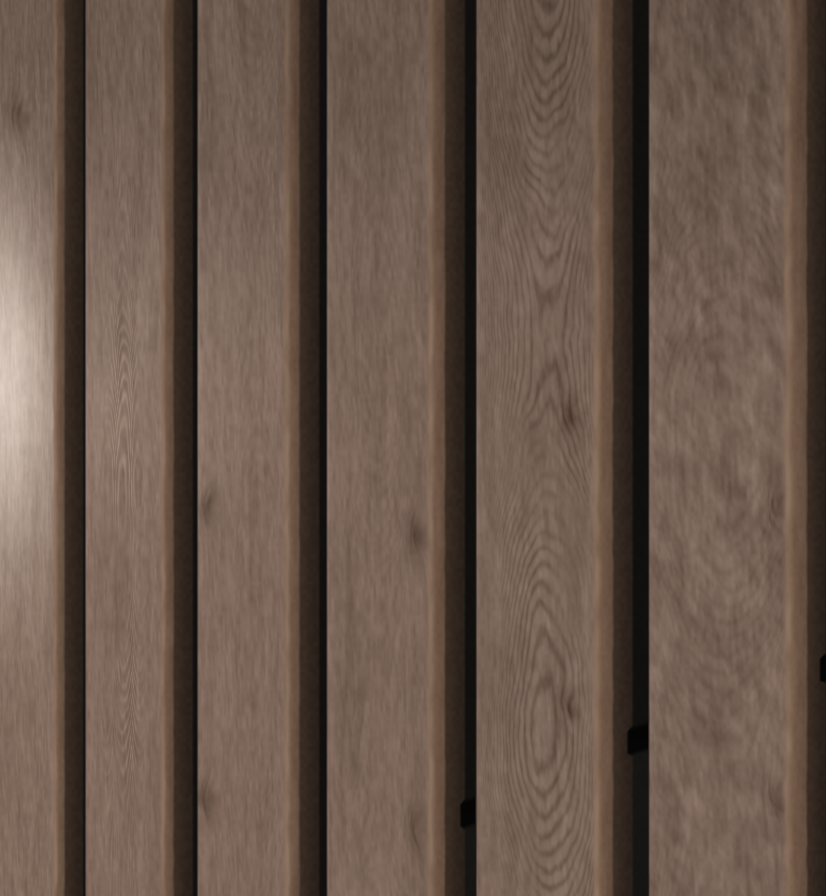
This texture is drawn by a Shadertoy shader. Its source:

```glsl
const float HEIGHT = 1.085;          // canvas height in canvas widths
const float VANISH_X = -0.7731;      // point the slats recede towards
const float FIRST_SPAN = 0.7575;     // distance from there to the first slat
const float GROWTH = 1.155;          // width ratio of neighbouring slats
const float FACE_END = 0.692;        // parts of one slat period
const float BEVEL_END = 0.80;
const float SOFT = 0.0022;           // edge softness
const float RING_PERIOD = 0.92;
const float KNOT_GAP = 0.353;

const vec3 FACE = vec3(0.475, 0.393, 0.343);
const vec3 BEVEL = vec3(0.435, 0.340, 0.275);
const vec3 RIM = vec3(0.570, 0.470, 0.395);
const vec3 SIDE = vec3(0.195, 0.152, 0.122);
const vec3 GAP = vec3(0.065, 0.060, 0.056);
const vec3 SHEEN = vec3(0.27, 0.285, 0.285);

// Variation from slat to slat
const float RING_X[6] = float[6](0.40, 0.35, 0.45, 0.35, 0.43, 0.40);
const float RING_Y[6] = float[6](0.20, 0.477, 0.30, 0.70, 0.223, 0.55);
const float RING_WIDTH[6] = float[6](0.20, 0.11, 0.22, 0.20, 0.23, 0.30);
const float RING_TONE[6] = float[6](0.012, 0.085, -0.015, -0.015, -0.085, -0.025);
const float KNOT_X[6] = float[6](0.31, 0.35, 0.08, 0.61, 0.54, 0.65);
const float KNOT_Y[6] = float[6](0.945, -1.0, 0.117, 0.082, 0.23, 0.12);

float hash(vec2 p) {
    vec3 q = fract(vec3(p.xyx) * 0.1031);
    q += dot(q, q.yzx + 33.33);
    return fract((q.x + q.y) * q.z);
}

float noise(vec2 p) {
    vec2 i = floor(p), f = fract(p);
    f = f * f * (3.0 - 2.0 * f);
    return mix(mix(hash(i), hash(i + vec2(1, 0)), f.x),
               mix(hash(i + vec2(0, 1)), hash(i + vec2(1, 1)), f.x), f.y);
}

float fbm(vec2 p) {
    float sum = 0.0, amp = 0.5;
    for (int k = 0; k < 4; k++) {
        sum += amp * noise(p);
        p = p * 2.03 + 17.1;
        amp *= 0.5;
    }
    return sum;
}

float bell(float x) { return exp(-x * x); }

float slatStart(float n) { return VANISH_X + FIRST_SPAN * pow(GROWTH, n); }

// Brightness offset of the wood on one slat face
float woodTone(float u, float y, float width, int slat) {
    float seed = float(slat) * 13.7;
    vec2 q = vec2(u * 0.17, y);

    // Knots bend the grain and darken it
    float knot = 0.0;
    for (int k = 0; k < 2; k++) {
        vec2 d = vec2((u - KNOT_X[slat]) * width, y - KNOT_Y[slat] - float(k) * KNOT_GAP);
        d.x += 0.25 * d.y * (noise(q * 30.0 + seed) - 0.3);
        knot += exp(-dot(d / vec2(0.011, 0.024), d / vec2(0.011, 0.024)));
    }
    q.x += 0.010 * knot + 0.012 * fbm(q * vec2(9.0, 5.0) + seed);

    // Long fibres, pores and broad mottling
    float tone = 0.075 * (fbm(q * vec2(150.0, 9.0) + seed) - 0.47);
    tone += 0.050 * (noise(vec2(q.x + 0.05 * y, y) * vec2(330.0, 65.0) + seed) - 0.5);
    tone += 0.060 * (fbm(q * vec2(24.0, 6.0) + seed + 5.0) - 0.47);
    float mottle = slat == 5 ? 0.13 : 0.03;
    tone += mottle * (fbm(vec2(q.x + 0.25 * y, y) * vec2(95.0, 32.0) + seed) - 0.47);

    // Arched growth rings
    float across = (u - RING_X[slat]) / RING_WIDTH[slat];
    across += 0.5 * (fbm(vec2(u * 2.0, y * 7.0) + seed) - 0.47);
    float rings = 0.7 * across * across - cos(6.2832 * (y - RING_Y[slat]) / RING_PERIOD);
    rings += 0.22 * fbm(vec2(u * 9.0, y * 12.0) + seed) + 0.12 * knot;
    float line = pow(0.5 + 0.5 * sin(rings * 44.0), 2.0);
    float patches = smoothstep(0.25, 0.60, fbm(vec2(u * 4.0, y * 6.0) + seed));
    tone += RING_TONE[slat] * (line - 0.3) * exp(-0.7 * across * across) * patches;

    return tone - 0.10 * knot * (0.5 + noise(q * vec2(200.0, 50.0)));
}

void mainImage(out vec4 fragColor, in vec2 fragCoord) {
    vec2 p = fragCoord / iResolution.xy * vec2(1.0, HEIGHT);

    // Slat index and position within its period
    float n = floor(log((p.x - VANISH_X) / FIRST_SPAN) / log(GROWTH));
    n = clamp(n, 0.0, 5.0);
    int slat = int(n);
    float left = slatStart(n);
    float width = slatStart(n + 1.0) - left;
    float u = (p.x - left) / width;
    float e = max(SOFT, 1.0 / iResolution.x) / width;
    float speck = noise(p * vec2(260.0, 190.0)) - 0.5;
    float wobble = 0.012 * (noise(vec2(n * 9.0, p.y * 45.0)) - 0.5);

    // Lit face with a soft reflection at the left
    float topShade = 1.0 - 0.13 * smoothstep(0.55, HEIGHT, p.y);
    vec3 face = FACE * topShade * (1.045 - 0.014 * n);
    face += woodTone(u, p.y, width, slat) * vec3(1.0, 0.95, 0.92) + 0.018 * speck;
    float glow = bell((p.y - 0.62) / 0.21);
    float strong = 1.05 * bell((p.x - 0.005) / 0.055) * (1.0 - step(0.5, n));
    face += SHEEN * glow * (strong + 0.24 * bell(p.x / 0.28));
    face += 0.07 * bell(u / 0.025) * bell((p.y - 0.65) / 0.3);

    // Bevel with a worn bright rim
    float along = (u - FACE_END) / (BEVEL_END - FACE_END);
    vec3 bevel = BEVEL * topShade * (1.08 - 0.22 * along);
    bevel += 0.06 * (fbm(p * vec2(160.0, 25.0)) - 0.47) + 0.02 * speck;
    float wear = 0.4 + 0.7 * noise(vec2(n * 5.0, p.y * 38.0));

    // Shaded side and the gap behind it, with a notch on the wider gaps
    float gapStart = 0.99 - 0.019 * n;
    vec3 side = SIDE * (1.12 - 0.30 * smoothstep(BEVEL_END, gapStart, u)) + 0.022 * speck;
    float notchY = 0.10 + 0.09 * (n - 3.0);
    float below = step(2.5, n) * smoothstep(0.004, -0.004, p.y - notchY);
    vec3 gap = GAP * (1.0 + 0.35 * below) + 0.008 * speck;
    float notch = step(2.5, n) * smoothstep(0.020, 0.012, abs(p.y - notchY - 0.3 * (u - 0.95) * width));
    gap *= 1.0 - 0.75 * notch;

    // Layers from left to right
    vec3 color = mix(face, bevel, smoothstep(-e, e, u - FACE_END - wobble));
    color = mix(color, RIM * topShade, 0.75 * wear * bell((u - FACE_END - 0.012 - wobble) / 0.020));
    color = mix(color, side, smoothstep(-e, e, u - BEVEL_END - 0.5 * wobble));
    color = mix(color, gap, smoothstep(-e, e, u - gapStart + 0.03 * notch));
    color = mix(GAP, color, smoothstep(0.0, 1.6 * e, u));
    fragColor = vec4(clamp(color, 0.0, 1.0), 1.0);
}
```
